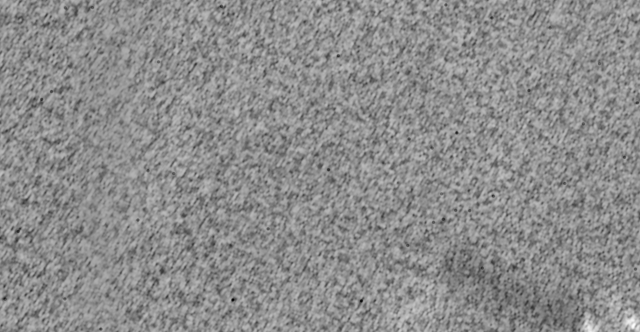
A WebGL 2 fragment shader for this texture:

```glsl
#version 300 es
precision highp float;
// Grey, diagonally brushed film grain with faint cloudy patches and pale wisps in the lower right.

uniform vec2 u_resolution;
out vec4 fragColor;

float hash(vec2 cell) {
    return fract(sin(dot(cell, vec2(127.1, 311.7))) * 43758.5453);
}

float valueNoise(vec2 p) {
    vec2 cell = floor(p);
    vec2 f = fract(p);
    vec2 w = f * f * (3.0 - 2.0 * f);
    float low = mix(hash(cell), hash(cell + vec2(1.0, 0.0)), w.x);
    float high = mix(hash(cell + vec2(0.0, 1.0)), hash(cell + vec2(1.0, 1.0)), w.x);
    return mix(low, high, w.y);
}

float fractalNoise(vec2 p) {
    float sum = 0.0;
    float weight = 0.5;
    for (int i = 0; i < 4; i++) {
        sum += weight * valueNoise(p);
        p = p * 2.03 + 17.3;
        weight *= 0.5;
    }
    return sum / 0.9375;
}

// Zero-centred grain; frequency.x runs along the given angle, frequency.y across it
float grainLayer(vec2 p, float angle, vec2 frequency, float seed) {
    vec2 along = vec2(cos(angle), sin(angle));
    vec2 across = vec2(-along.y, along.x);
    vec2 q = vec2(dot(p, along), dot(p, across));
    return valueNoise(q * frequency + seed) - 0.5;
}

// Soft glow around the segment from a to b
float softStroke(vec2 p, vec2 a, vec2 b, float width) {
    vec2 ab = b - a;
    float t = clamp(dot(p - a, ab) / dot(ab, ab), 0.0, 1.0);
    float d = length(p - a - ab * t) / width;
    return exp(-d * d);
}

// Sparse round dots, one candidate per cell
float darkSpecks(vec2 p, float frequency, float share, float radius) {
    vec2 q = p * frequency;
    vec2 cell = floor(q);
    vec2 jitter = vec2(hash(cell + 31.7), hash(cell + 77.1));
    float d = length(fract(q) - 0.2 - 0.6 * jitter);
    float present = step(hash(cell + 5.3), share);
    return present * (1.0 - smoothstep(0.3 * radius, radius, d));
}

// Diagonal grain, more streaky where hatching is high
float brushedGrain(vec2 p, float hatching) {
    float streaks = grainLayer(p, 0.96, vec2(58.0, 148.0), 13.0);
    float oval = grainLayer(p, 1.07, vec2(96.0, 146.0), 57.0);
    float fine = grainLayer(p, 0.45, vec2(138.0), 91.0);
    return mix(0.25, 0.55, hatching) * streaks
         + mix(0.58, 0.40, hatching) * oval
         + 0.36 * fine;
}

// Broad changes of brightness, including the lower right clouds
float broadTone(vec2 p) {
    float tone = 0.07 * (fractalNoise(p * 4.0 + 3.0) - 0.5);
    float ragged = fractalNoise(p * 14.0 + 41.0);
    vec2 warped = p + 0.05 * (vec2(ragged, fractalNoise(p * 12.0 + 9.0)) - 0.5);

    float paleCloud = softStroke(warped, vec2(1.23, 0.02), vec2(1.28, 0.11), 0.07);
    float darkBand = softStroke(warped, vec2(1.38, 0.19), vec2(1.71, 0.04), 0.06);
    tone += 0.065 * paleCloud - 0.10 * darkBand;

    float wisps = softStroke(warped, vec2(1.75, 0.06), vec2(1.78, 0.0), 0.022);
    wisps += softStroke(warped, vec2(1.81, 0.12), vec2(1.91, 0.02), 0.026);
    wisps += 0.5 * softStroke(warped, vec2(1.84, 0.02), vec2(1.90, 0.0), 0.045);
    return tone + 0.26 * wisps * smoothstep(0.25, 0.65, ragged);
}

void main() {
    vec2 p = gl_FragCoord.xy / u_resolution.y;

    // Streakier on the left, calmer in a faint upright strip
    float hatching = 1.0 - smoothstep(0.2, 1.3, p.x);
    float calmStrip = softStroke(p, vec2(0.28, 0.0), vec2(0.37, 1.0), 0.10);

    float grain = brushedGrain(p, hatching);
    float contrast = 0.50 * (1.0 - 0.28 * calmStrip);

    // Slightly heavier shadows than highlights
    float grey = 0.564 + contrast * grain - 0.3 * grain * grain;
    grey += broadTone(p) + 0.015 * calmStrip;
    grey -= 0.28 * darkSpecks(p, 28.0, 0.025, 0.2);

    fragColor = vec4(vec3(clamp(grey, 0.0, 1.0)), 1.0);
}
```
